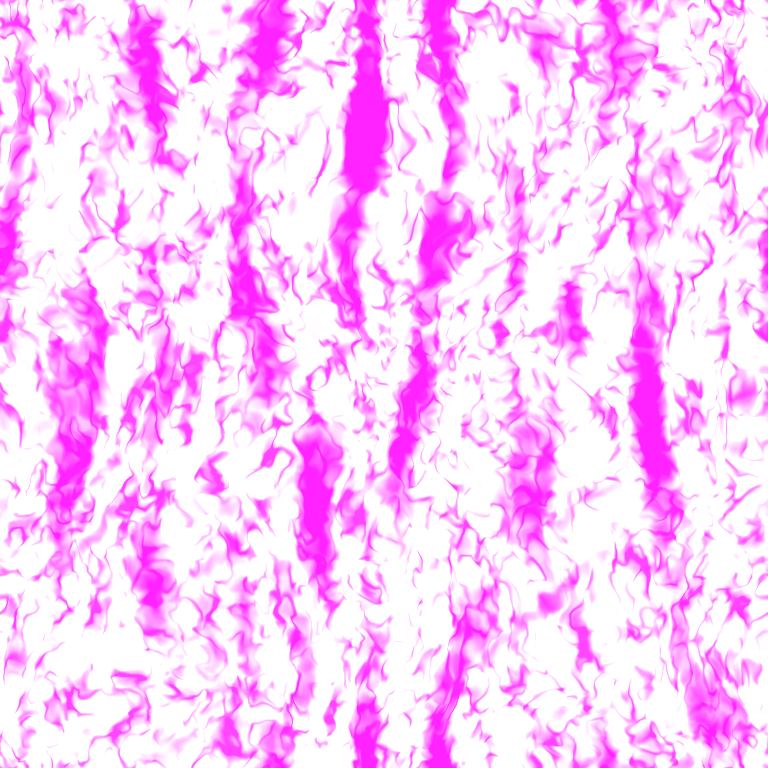
Write a WebGL 1 fragment shader that draws this texture.

```glsl
precision highp float;

uniform vec2 u_resolution;

#define PAPER vec3(1.0, 1.0, 1.0)
#define INK vec3(1.0, 0.14, 1.0)
#define STREAK_REPEATS vec2(11.0, 3.0)
#define STREAK_START 0.07
#define STREAK_FULL 0.28
#define THREAD_REPEATS vec2(17.0, 5.0)
#define WISP_REPEATS vec2(24.0, 16.0)
#define WISP_START 0.34
#define WISP_FULL 0.8
#define WISP_STRENGTH 0.85
#define BEND 0.045
#define RAGGED 0.013

float hash(vec2 cell, float seed) {
  vec3 q = fract(vec3(cell.xyx + seed * 7.31) * vec3(0.1031, 0.1030, 0.0973));
  q += dot(q, q.yzx + 33.33);
  return fract((q.x + q.y) * q.z);
}

// Slope direction of one lattice corner
float cornerAngle(vec2 corner, vec2 repeats, float seed) {
  return 6.28318 * hash(mod(corner, repeats), seed);
}

// Gradient noise that wraps over the unit square
float noise(vec2 uv, vec2 repeats, float seed) {
  vec2 p = uv * repeats;
  vec2 cell = floor(p);
  vec2 f = p - cell;
  vec2 blend = f * f * f * (f * (f * 6.0 - 15.0) + 10.0);
  vec4 angle = vec4(cornerAngle(cell, repeats, seed),
                    cornerAngle(cell + vec2(1.0, 0.0), repeats, seed),
                    cornerAngle(cell + vec2(0.0, 1.0), repeats, seed),
                    cornerAngle(cell + vec2(1.0, 1.0), repeats, seed));
  vec4 dx = vec4(f.x, f.x - 1.0, f.x, f.x - 1.0);
  vec4 dy = vec4(f.y, f.y, f.y - 1.0, f.y - 1.0);
  vec4 slope = cos(angle) * dx + sin(angle) * dy;
  vec2 row = mix(slope.xz, slope.yw, blend.x);
  return mix(row.x, row.y, blend.y);
}

vec2 noise2(vec2 uv, vec2 repeats, float seed) {
  return vec2(noise(uv, repeats, seed), noise(uv, repeats, seed + 1.0));
}

// Noise with its broad sideways variation removed, so blobs stay narrow
float narrowNoise(vec2 uv, vec2 repeats, float seed) {
  vec2 side = vec2(0.5 / repeats.x, 0.0);
  float beside = noise(uv + side, repeats, seed) + noise(uv - side, repeats, seed);
  return 0.72 * (noise(uv, repeats, seed) - 0.5 * beside);
}

// Thin lines along the zero crossings of the noise
float veins(vec2 uv, vec2 repeats, float width, float seed) {
  return 1.0 - smoothstep(0.0, width, abs(noise(uv, repeats, seed)));
}

float ramp(float low, float high, float x) {
  return clamp((x - low) / (high - low), 0.0, 1.0);
}

// Layers ink without exceeding full coverage
float cover(float a, float b) {
  return 1.0 - (1.0 - a) * (1.0 - b);
}

void main() {
  vec2 uv = gl_FragCoord.xy / u_resolution;

  // Broad bends, then ever finer ragged edges
  vec2 p = uv + BEND * noise2(uv, vec2(4.0), 1.0);
  p += RAGGED * noise2(p, vec2(28.0, 22.0), 3.0);
  p += 0.45 * RAGGED * noise2(p, vec2(64.0, 56.0), 5.0);
  p += 0.22 * RAGGED * noise2(p, vec2(120.0, 104.0), 15.0);
  float grain = noise(p, vec2(52.0, 40.0), 7.0);
  float vein = veins(p, WISP_REPEATS, 0.2, 12.0);
  float fineVein = veins(p, 2.0 * WISP_REPEATS, 0.2, 14.0);

  // Upright streaks with a mottled body
  float column = narrowNoise(p, STREAK_REPEATS, 8.0);
  column += 0.3 * noise(p, vec2(22.0, 7.0), 9.0);
  column += 0.17 * grain + 0.07 * (fineVein - 0.35);
  float streak = ramp(STREAK_START, STREAK_FULL, column);

  // Slanted threads joining the streaks
  vec2 slanted = vec2(p.x - p.y, p.y);
  float thread = narrowNoise(slanted, THREAD_REPEATS, 10.0) + 0.2 * grain;
  thread = 0.85 * ramp(0.24, 0.48, thread);

  // Broken clots and wisps in the gaps
  float clot = noise(p, vec2(26.0, 16.0), 11.0) + 0.25 * grain;
  clot += 0.35 * vein + 0.3 * fineVein;
  float wisps = WISP_STRENGTH * ramp(WISP_START, WISP_FULL, clot);

  float ink = cover(cover(streak, thread), wisps);
  gl_FragColor = vec4(mix(PAPER, INK, ink), 1.0);
}
```
